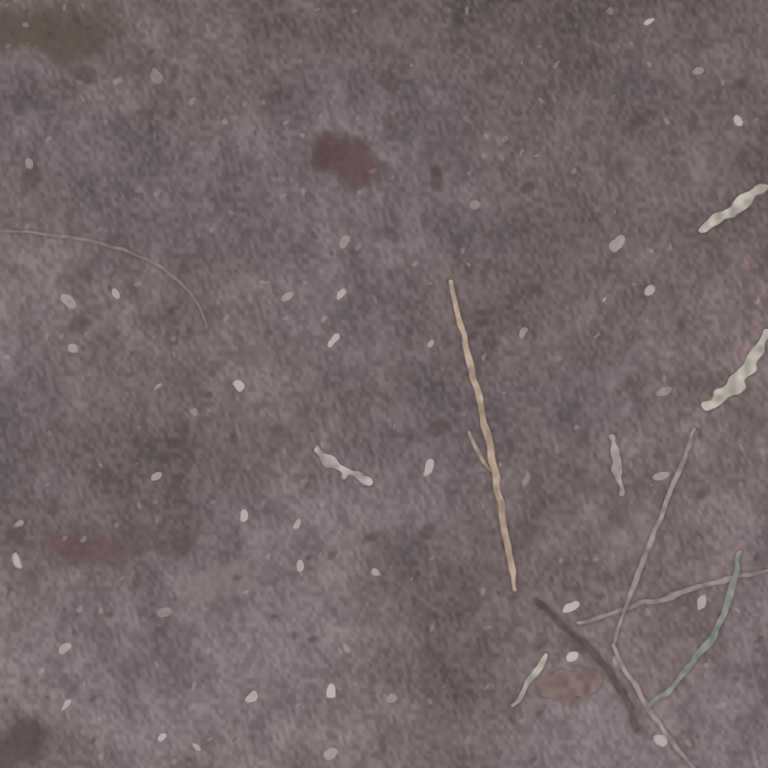
This texture is drawn by a three.js fragment shader. Its source:

```glsl
// Trodden brown-grey soil with pale chips, dark pits and scattered dry stalks.
varying vec2 vUv;

const vec3 VIOLET_EARTH = vec3(1.0, 0.897, 0.922);
const vec3 BROWN_EARTH = vec3(1.0, 0.872, 0.862);
const vec3 CHIP = vec3(0.70, 0.64, 0.64);
const vec3 PIT = vec3(0.31, 0.26, 0.26);
const vec3 STRAW = vec3(0.69, 0.61, 0.54);
const vec3 HUSK = vec3(0.71, 0.68, 0.64);
const vec3 GREY_STEM = vec3(0.59, 0.55, 0.54);
const vec3 GREEN_STEM = vec3(0.53, 0.56, 0.53);
const vec3 DARK_STEM = vec3(0.35, 0.30, 0.29);

float hash(vec2 p) {
  vec3 q = fract(vec3(p.xyx) * 0.1031);
  q += dot(q, q.yzx + 33.33);
  return fract((q.x + q.y) * q.z);
}

float noise(vec2 p) {
  vec2 i = floor(p), f = fract(p);
  f = f * f * (3.0 - 2.0 * f);
  vec2 e = vec2(1.0, 0.0);
  return mix(mix(hash(i), hash(i + e), f.x),
             mix(hash(i + e.yx), hash(i + e.xx), f.x), f.y);
}

float fbm(vec2 p) {
  float sum = 0.0, amp = 0.533;
  for (int i = 0; i < 4; i++) {
    sum += amp * noise(p);
    p = mat2(1.6, 1.2, -1.2, 1.6) * p + 7.3;
    amp *= 0.5;
  }
  return sum;
}

// One ragged oval per grid cell; share is the part of cells filled.
float flecks(vec2 p, float scale, float share, float radius, float soft, float seed) {
  vec2 id = floor(p * scale) + seed;
  vec2 centre = 0.3 + 0.4 * vec2(hash(id + 11.0), hash(id + 23.0));
  vec2 d = (fract(p * scale) - centre) / scale;
  float a = 1.2 + 2.4 * (hash(id + 37.0) - 0.5);
  d = mat2(cos(a), -sin(a), sin(a), cos(a)) * d;
  d.y *= 1.2 + 1.2 * hash(id + 41.0);
  float r = radius * (0.45 + 0.55 * hash(id + 53.0));
  float dist = length(d) + radius * 0.9 * (noise(p * 1.1 / radius) - 0.5);
  float strength = 0.35 + 0.65 * hash(id + 67.0);
  return step(hash(id), share) * strength * (1.0 - smoothstep(r - soft, r + soft, dist));
}

// Soft stain with a ragged rim.
float stain(vec2 p, vec2 centre, vec2 size) {
  float d = length((p - centre) / size) + 1.6 * (fbm(p * 26.0) - 0.5);
  return 1.0 - smoothstep(0.3, 1.1, d);
}

// Distance to a bent line, with the place along it in y.
vec2 bend(vec2 p, vec2 a, vec2 b, vec2 c) {
  vec2 best = vec2(9.0, 0.0), last = a;
  for (int i = 1; i <= 10; i++) {
    float t = float(i) / 10.0;
    vec2 next = mix(mix(a, b, t), mix(b, c, t), t);
    vec2 v = next - last, q = p - last;
    float h = clamp(dot(q, v) / dot(v, v), 0.0, 1.0);
    float d = length(q - v * h);
    if (d < best.x) best = vec2(d, t + (h - 1.0) / 10.0);
    last = next;
  }
  return best;
}

// Lays a stalk with a faint shadow; lumps makes it knobbly.
vec3 stalk(vec3 ground, vec2 p, vec2 a, vec2 b, vec2 c, float width,
           float lumps, vec3 tint, float alpha) {
  vec2 wobble = vec2(noise(p * 55.0), noise(p * 55.0 + 19.0)) - 0.5;
  vec2 s = bend(p + wobble * (0.003 + 0.008 * lumps), a, b, c);
  float w = width * (0.6 + 1.6 * s.y * (1.0 - s.y));
  w *= 1.0 + lumps * 1.6 * (noise(p * 85.0) - 0.5);
  float shade = 1.0 - smoothstep(w, w + 0.006, s.x);
  float body = 1.0 - smoothstep(w - 0.0012, w + 0.0016, s.x);
  float fibre = 0.84 + 0.3 * noise(p * 110.0);
  return mix(ground * (1.0 - 0.13 * shade * alpha), tint * fibre, body * alpha);
}

vec3 soil(vec2 p) {
  float patches = fbm(p * 5.0 + 3.0) - 0.5;
  float clods = fbm(p * vec2(30.0, 24.0) + 40.0) - 0.5;
  float grain = noise(vec2(p.x * 210.0 + p.y * 50.0, p.y * 150.0)) - 0.5;
  float tone = 0.468 - 0.042 * p.y + 0.14 * patches + 0.14 * clods + 0.10 * grain;
  float warm = 0.25 + 0.5 * p.x * p.y + 1.6 * (fbm(p * 4.0 + 60.0) - 0.5);
  return tone * mix(VIOLET_EARTH, BROWN_EARTH, clamp(warm, 0.0, 1.0));
}

void main() {
  vec2 p = vUv;
  vec3 col = soil(p);

  // Stains, pits and chips
  col = mix(col, vec3(0.33, 0.26, 0.26), 0.7 * stain(p, vec2(0.44, 0.79), vec2(0.06, 0.045)));
  col = mix(col, vec3(0.34, 0.29, 0.25), 0.7 * stain(p, vec2(0.05, 0.96), vec2(0.09, 0.05)));
  col = mix(col, PIT, 0.6 * stain(p, vec2(0.02, 0.03), vec2(0.07)));
  col = mix(col, vec3(0.37, 0.30, 0.29), 0.6 * stain(p, vec2(0.12, 0.29), vec2(0.12, 0.04)));
  col = mix(col, vec3(0.54, 0.48, 0.48), 0.6 * stain(p, vec2(0.29, 0.24), vec2(0.06, 0.04)));
  col = mix(col, PIT, 0.55 * flecks(p, 15.0, 0.25, 0.016, 0.007, 5.0));
  col = mix(col, PIT, 0.45 * flecks(p, 38.0, 0.16, 0.006, 0.003, 90.0));
  col = mix(col, CHIP, 0.45 * flecks(p, 42.0, 0.13, 0.0055, 0.002, 130.0));
  col = mix(col, CHIP + 0.06, flecks(p, 17.0, 0.20 - 0.09 * p.y, 0.011, 0.002, 210.0));

  // Pale husks
  col = stalk(col, p, vec2(0.91, 0.70), vec2(0.95, 0.72), vec2(1.0, 0.76), 0.007, 0.6, HUSK, 0.95);
  col = stalk(col, p, vec2(0.92, 0.473), vec2(0.96, 0.49), vec2(1.0, 0.565), 0.009, 0.6, HUSK, 0.95);
  col = stalk(col, p, vec2(0.414, 0.417), vec2(0.44, 0.39), vec2(0.48, 0.368), 0.008, 0.9, CHIP, 0.95);
  col = stalk(col, p, vec2(0.80, 0.43), vec2(0.80, 0.40), vec2(0.807, 0.36), 0.006, 0.8, CHIP, 0.8);

  // Fallen stalks, the lowest first
  col = stalk(col, p, vec2(0.71, 0.11), vec2(0.74, 0.10), vec2(0.77, 0.115), 0.02, 0.4, vec3(0.50, 0.43, 0.41), 0.8);
  col = stalk(col, p, vec2(0.0, 0.70), vec2(0.24, 0.69), vec2(0.27, 0.575), 0.0018, 0.0, GREY_STEM, 0.55);
  col = stalk(col, p, vec2(0.70, 0.215), vec2(0.81, 0.13), vec2(0.83, 0.05), 0.005, 0.3, DARK_STEM, 0.75);
  col = stalk(col, p, vec2(0.755, 0.19), vec2(0.87, 0.225), vec2(1.0, 0.258), 0.003, 0.3, GREY_STEM, 0.8);
  col = stalk(col, p, vec2(0.905, 0.44), vec2(0.86, 0.33), vec2(0.797, 0.16), 0.003, 0.2, GREY_STEM, 0.9);
  col = stalk(col, p, vec2(0.797, 0.16), vec2(0.83, 0.09), vec2(0.91, -0.01), 0.003, 0.2, GREY_STEM, 0.9);
  col = stalk(col, p, vec2(0.846, 0.082), vec2(0.95, 0.165), vec2(0.963, 0.28), 0.004, 0.3, GREEN_STEM, 0.9);
  col = stalk(col, p, vec2(0.668, 0.082), vec2(0.69, 0.11), vec2(0.71, 0.145), 0.004, 0.3, HUSK, 0.85);
  col = stalk(col, p, vec2(0.612, 0.437), vec2(0.62, 0.41), vec2(0.638, 0.388), 0.0025, 0.1, STRAW, 0.7);
  col = stalk(col, p, vec2(0.586, 0.632), vec2(0.636, 0.447), vec2(0.671, 0.234), 0.0045, 0.2, STRAW, 0.95);

  gl_FragColor = vec4(col, 1.0);
}
```
